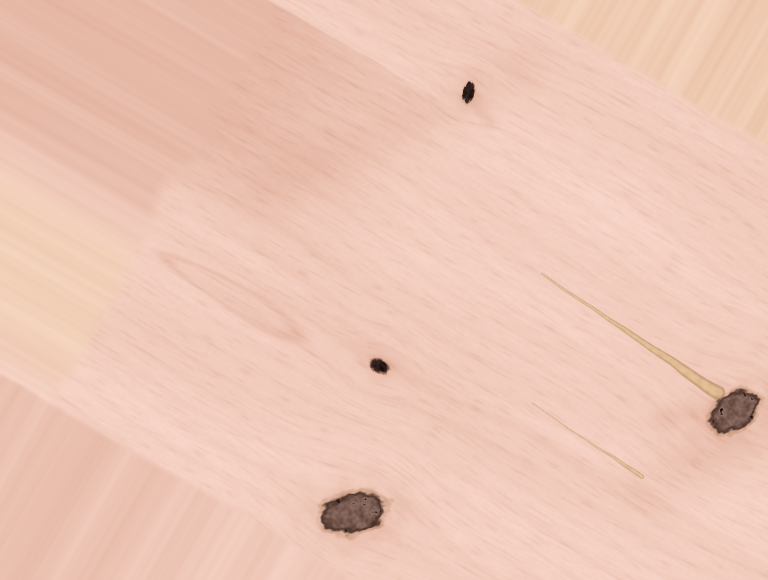
A Shadertoy shader for this texture:

```glsl
// Pale pink knotty wood boards with diagonal grain, resin streaks and smeared borders.

vec2 gradientAt(vec2 cell) {
    vec3 h = fract(cell.xyx * vec3(.1031, .1030, .0973));
    h += dot(h, h.yzx + 33.33);
    float angle = 6.2832 * fract((h.x + h.y) * h.z);
    return vec2(cos(angle), sin(angle));
}

// Gradient noise, about -0.7 to 0.7
float noise(vec2 p) {
    vec2 i = floor(p), f = fract(p);
    vec2 s = f * f * f * (f * (f * 6. - 15.) + 10.);
    vec2 e = vec2(1, 0);
    return mix(mix(dot(gradientAt(i), f), dot(gradientAt(i + e), f - e), s.x),
               mix(dot(gradientAt(i + e.yx), f - e.yx), dot(gradientAt(i + 1.), f - 1.), s.x), s.y);
}

// Position along a segment (x) and distance from it (y)
vec2 segment(vec2 p, vec2 a, vec2 b) {
    float along = clamp(dot(p - a, b - a) / dot(b - a, b - a), 0., 1.);
    return vec2(along, length(p - mix(a, b, along)));
}

float smudge(vec2 p, vec2 a, vec2 b, float width) {
    float d = segment(p, a, b).y / width;
    return exp(-d * d);
}

// Fine parallel lines that vary across x and hardly along y
float smear(float across, float along) {
    return noise(vec2(across * 18., along * .8)) + .7 * noise(vec2(across * 55., along + 7.))
         + .5 * noise(vec2(across * 130., along * 1.5 + 19.));
}

// Tapered resin streak over the wood
vec3 resin(vec3 col, vec2 p, vec2 a, vec2 b, float tip, float end, float aa) {
    p += .003 * vec2(noise(p * 22.), noise(p * 22. + 40.));
    vec2 s = segment(p, a, b);
    float width = mix(tip, end, s.x * s.x);
    float body = smoothstep(aa, -aa, s.y - width);
    float rim = smoothstep(.35, 1., s.y / width);
    vec3 tan_ = mix(vec3(.87, .73, .56), vec3(.70, .52, .36), rim * .8 + .3 * noise(p * 90.));
    return mix(col, tan_, body * .85);
}

// Centre and radii of each knot, then its tilt
const vec4 knots[4] = vec4[4](
    vec4(.808, .841, .009, .018), vec4(.654, .369, .016, .011),
    vec4(.611, .116, .054, .034), vec4(1.266, .291, .043, .030));
const float tilts[4] = float[4](-.25, -.4, .2, .6);

float knotDistance(vec2 p, int i) {
    vec2 q = p - knots[i].xy;
    float c = cos(tilts[i]), s = sin(tilts[i]);
    q = vec2(c * q.x + s * q.y, c * q.y - s * q.x) / knots[i].zw;
    return length(q) + .28 * noise(q * 1.6 + float(i) * 9.) + .12 * noise(q * 5.);
}

void mainImage(out vec4 fragColor, in vec2 fragCoord) {
    vec2 p = fragCoord / iResolution.y;
    float aa = 1. / iResolution.y;

    // Grain frame: u runs along the fibres, v across them
    float u = dot(p, vec2(.866, -.5)), v = dot(p, vec2(.5, .866));

    // Fibres bulge around the knots
    float bent = v;
    for (int i = 0; i < 4; i++) {
        vec2 q = p - knots[i].xy;
        float r = knots[i].z + .03;
        bent -= .6 * dot(q, vec2(.5, .866)) * exp(-dot(q, q) / (r * r * 2.));
    }
    vec2 g = vec2(u, bent);

    // Board: broad tone, growth rings and pores
    float tone = .22 + .25 * noise(g * vec2(1.5, 7.)) + .12 * noise(g * vec2(4., 32.));
    float ring = .5 + .5 * sin(6.2832 * (bent * 26. + 2. * noise(g * vec2(1.8, 3.))));
    tone += .12 * pow(ring, 5.);
    float pores = noise(g * vec2(24., 190.));
    tone += .16 * pores + .2 * smoothstep(.2, .6, pores);
    tone += .08 * noise(p * 120.);

    // Shaded plank under the upper seam, faint middle seam, smudges
    float seam = smoothstep(1.099, 1.095, v);
    tone += .65 * smoothstep(.36, -.12, u) * smoothstep(.68, .86, v) * seam;
    tone += .15 * smoothstep(.69, .683, v) * smoothstep(.56, .68, v);
    tone += .22 * smudge(p, vec2(.9, .88), vec2(.45, .67), .045);
    tone += .28 * smudge(p, vec2(1.12, .16), vec2(1.33, .27), .05);
    tone += .25 * smudge(p, vec2(1.14, .28), vec2(1.23, .29), .018);
    tone += .35 * smudge(p, vec2(.815, .825), vec2(.845, .79), .012);

    // Long oval figure
    vec2 oval = (vec2(u, v) - vec2(.098, .626)) / vec2(.15, .026 + .07 * (u - .098));
    float o = length(oval) + .2 * noise(g * vec2(8., 30.));
    tone += .38 * exp(-pow((o - .85) / .16, 2.)) + .1 * smoothstep(1., .6, o);

    // Reddish halos round the knots
    for (int i = 0; i < 4; i++) {
        float d = max(knotDistance(p, i) - 1., 0.);
        tone += exp(-1.1 * d) * (.42 + .5 * noise(p * 28.));
    }

    // Smeared borders: left along the fibres, two corners across them
    float yellow = 0.;
    float left = smoothstep(-.06, -.10, u + .03 * noise(p * 9.));
    float leftTone = .3 + .55 * smoothstep(.58, .74, v) * seam - .12 * smoothstep(.85, .75, v);
    tone = mix(tone, leftTone + .3 * smear(v, u), left);
    yellow = left * smoothstep(.66, .56, v) * smoothstep(.28, .42, v);

    float bottom = smoothstep(.312, .300, v + .008 * noise(p * 8.));
    tone = mix(tone, .66 - .3 * smoothstep(-.1, .45, u) + .25 * smear(u, v), bottom);
    yellow *= 1. - bottom;

    float top = smoothstep(1.30, 1.318, v + .015 * noise(p * 6.));
    tone = mix(tone, .32 + .42 * smear(u, v), top);
    yellow = max(yellow, top);

    vec3 col = mix(vec3(.968, .837, .787), vec3(.89, .705, .63), clamp(tone, -.1, 1.15));
    col += yellow * vec3(-.008, -.002, -.04);

    // Resin streaks
    col = resin(col, p, vec2(.934, .528), vec2(1.238, .322), .0016, .012, aa);
    col = resin(col, p, vec2(.917, .304), vec2(1.107, .178), .0006, .0035, aa);

    // Knots: tan collar, dark rim, mottled core
    for (int i = 0; i < 4; i++) {
        float d = knotDistance(p, i);
        float soft = 1.5 * aa / knots[i].w;
        float collar = smoothstep(1.28, 1.12, d) * (.45 + .6 * noise(p * 50.));
        col = mix(col, vec3(.76, .57, .44), clamp(collar, 0., 1.));
        float mottle = noise(p * 55.) + .6 * noise(p * 150.);
        float size = smoothstep(.015, .04, knots[i].z);
        vec3 core = mix(vec3(.16, .10, .09), vec3(.49, .37, .33), size) + .16 * mottle;
        core = mix(core, vec3(.25, .16, .13), .75 * smoothstep(.72, .95, d));
        core = mix(core, vec3(.12, .07, .06), smoothstep(.35, .6, mottle));
        col = mix(col, core, smoothstep(1. + soft, 1. - soft, d));
    }

    fragColor = vec4(clamp(col, 0., 1.), 1.);
}
```
